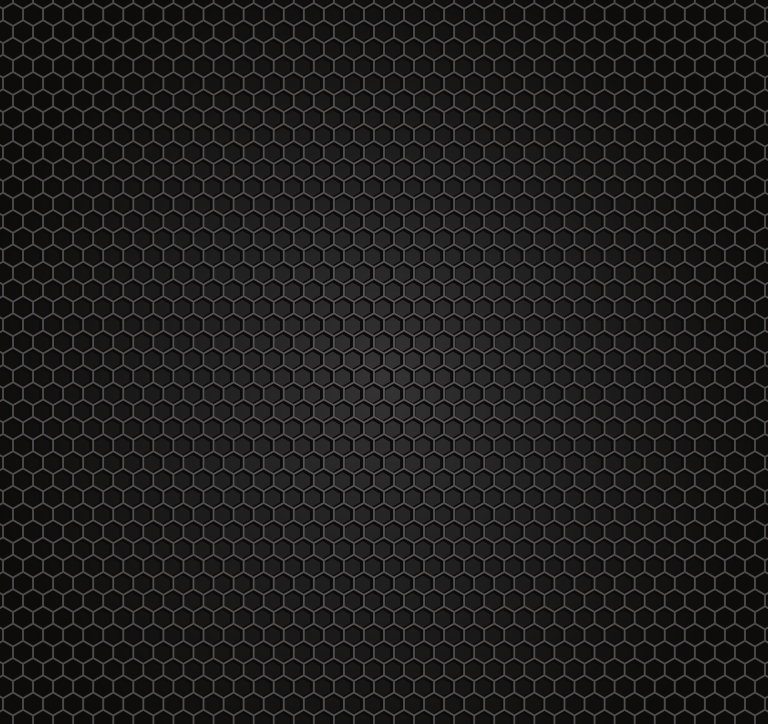
A Shadertoy shader for this pattern:

```glsl
#define COLUMNS 38.3
#define ROWS 42.0
#define LIGHT_CENTRE vec2(0.5, 0.48)
#define LIGHT_RADIUS 0.53
#define WALL_HALF_WIDTH 0.052
#define FLOOR_RADIUS 0.37
#define FLOOR_SHIFT vec2(-0.06, -0.04)
#define WALL_COLOR vec3(0.335, 0.325, 0.325)
#define FLOOR_LIT vec3(0.215, 0.21, 0.213)
#define FLOOR_DARK vec3(0.050, 0.047, 0.044)
#define SHADOW_COLOR vec3(0.046, 0.044, 0.042)

const vec2 LATTICE = vec2(1.0, 1.7320508);

// Distance from the centre of a pointy-topped hexagon, 0.5 on its border
float hexDistance(vec2 p) {
    p = abs(p);
    return max(p.x, dot(p, 0.5 * LATTICE));
}

// Offset from the nearest centre of two interleaved rectangular lattices
vec2 hexLocal(vec2 p) {
    vec2 a = mod(p + 0.5 * LATTICE, LATTICE) - 0.5 * LATTICE;
    vec2 b = mod(p, LATTICE) - 0.5 * LATTICE;
    return dot(a, a) < dot(b, b) ? a : b;
}

void mainImage(out vec4 fragColor, in vec2 fragCoord) {
    vec2 fromCentre = fragCoord / iResolution.xy - LIGHT_CENTRE;
    vec2 p = fromCentre * vec2(COLUMNS, ROWS * 0.5 * LATTICE.y);
    float pixel = COLUMNS / iResolution.x;

    // Radial light falling off towards the border
    vec2 lightOffset = fromCentre * vec2(1.0, 0.87);
    float falloff = pow(min(length(lightOffset) / LIGHT_RADIUS, 1.0), 0.8);
    vec3 floorColor = mix(FLOOR_LIT, FLOOR_DARK, falloff);

    // Recessed floor, shaded at its upper right
    vec2 local = hexLocal(p);
    float floorEdge = hexDistance(local - FLOOR_SHIFT) - FLOOR_RADIUS;
    float floorMask = 1.0 - smoothstep(-0.5 * pixel, 0.5 * pixel, floorEdge);
    vec3 color = mix(SHADOW_COLOR, floorColor, floorMask);

    // Raised honeycomb walls with a soft rounded highlight
    float wallDistance = 0.5 - hexDistance(local);
    float wallMask = 1.0 - smoothstep(-0.5 * pixel, 0.5 * pixel, wallDistance - WALL_HALF_WIDTH);
    float crest = 1.0 - 0.2 * smoothstep(0.0, WALL_HALF_WIDTH, wallDistance);
    vec3 wallColor = WALL_COLOR * crest * mix(1.06, 0.92, falloff);
    color = mix(color, wallColor, wallMask);

    fragColor = vec4(color, 1.0);
}
```
